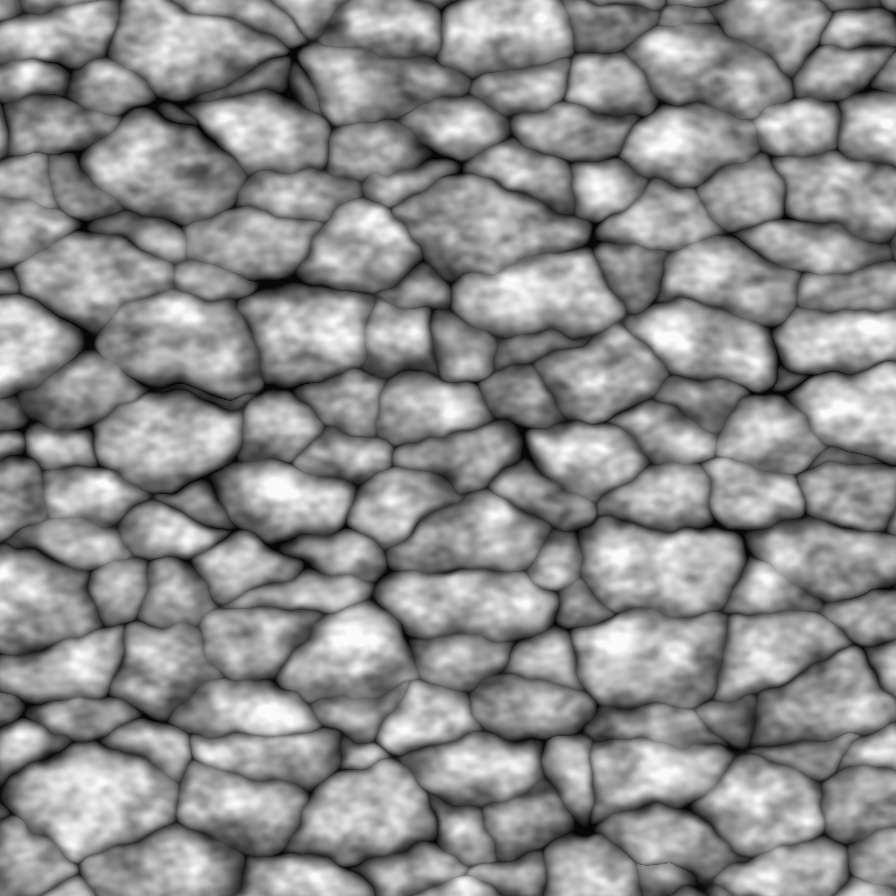
Reproduce this texture procedurally as a WebGL 2 fragment shader.

```glsl
#version 300 es
precision highp float;
// Dry stone wall in grey: rough courses of flat rounded stones with uneven joints.
// Stones are cells of a weighted Voronoi diagram on a staggered grid; a smooth
// minimum over the cell edges rounds them, gradient noise roughens the faces.

uniform vec2 u_resolution;
out vec4 fragColor;

const vec2 GRID = vec2(8.5, 17.0);          // stones across and up
const vec2 STRETCH = vec2(1.2, 1.0);        // cell shape in Voronoi space
const vec2 SCALE = GRID * STRETCH;          // canvas to Voronoi space

vec2 hash2(vec2 p) {
    vec3 q = fract(p.xyx * vec3(0.1031, 0.1030, 0.0973));
    q += dot(q, q.yzx + 33.33);
    return fract((q.xx + q.yz) * q.zy);
}

float gradientNoise(vec2 p) {
    vec2 i = floor(p), f = p - i;
    vec2 u = f * f * f * (f * (f * 6.0 - 15.0) + 10.0);
    vec2 e = vec2(0.0, 1.0);
    float a = dot(hash2(i) * 2.0 - 1.0, f);
    float b = dot(hash2(i + e.yx) * 2.0 - 1.0, f - e.yx);
    float c = dot(hash2(i + e.xy) * 2.0 - 1.0, f - e.xy);
    float d = dot(hash2(i + e.yy) * 2.0 - 1.0, f - e.yy);
    return mix(mix(a, b, u.x), mix(c, d, u.x), u.y);
}

vec2 wobble(vec2 p) {
    return vec2(gradientNoise(p), gradientNoise(p + 31.7));
}

float fbm(vec2 p) {
    float sum = 0.0, amp = 1.0;
    for (int i = 0; i < 3; i++) {
        sum += amp * gradientNoise(p);
        p = mat2(1.6, 1.2, -1.2, 1.6) * p + 17.3;
        amp *= 0.68;
    }
    return sum;
}

// Stone centre in Voronoi space (xy) and its size weight (z)
vec3 stoneSite(vec2 id) {
    vec2 jitter = (hash2(id + 41.0) - 0.5) * vec2(0.95, 0.65);
    vec2 stagger = vec2(0.5 * mod(id.y, 2.0), 0.0);
    float h = hash2(id + 97.0).x;
    return vec3((id + 0.5 + jitter + stagger) * STRETCH, 0.95 * h * h);
}

float power(vec2 p, vec3 site) {
    vec2 r = p - site.xy;
    return dot(r, r) - site.z;
}

void main() {
    vec2 uv = gl_FragCoord.xy / u_resolution.y;

    // Bend the courses and roughen the outlines
    vec2 bent = uv + 0.022 * wobble(uv * 5.0) + 0.017 * wobble(uv * 19.0 + 7.0);
    bent += 0.007 * wobble(uv * 42.0 + 3.0);
    vec2 p = bent * SCALE;

    // Find the stone that owns this point
    vec2 cell = floor(bent * GRID), id = cell;
    vec3 site = vec3(0.0);
    float best = 1e5;
    for (int y = -2; y <= 2; y++)
    for (int x = -2; x <= 2; x++) {
        vec2 other = cell + vec2(x, y);
        vec3 s = stoneSite(other);
        float d = power(p, s);
        if (d < best) { best = d; site = s; id = other; }
    }

    // Rounded distance to its edges, in canvas units
    float sum = 0.0;
    for (int y = -2; y <= 2; y++)
    for (int x = -2; x <= 2; x++) {
        if (x == 0 && y == 0) continue;
        vec3 s = stoneSite(id + vec2(x, y));
        float d = (power(p, s) - best) / (2.0 * length((s.xy - site.xy) * SCALE));
        sum += exp(-180.0 * d);
    }
    float edge = -log(sum + 1e-9) / 180.0;
    float corner = 1.0 - smoothstep(-0.006, 0.001, edge);
    edge = 0.5 * (edge + sqrt(edge * edge + 2.2e-5));
    float inner = 1.0 - exp(-edge / 0.006);

    // Face: own tone and light, mostly from above, then blotches and grain
    vec2 rnd = hash2(id + 11.0);
    vec2 local = (p - site.xy) / SCALE;
    vec2 light = vec2((rnd.y - 0.5) * 2.6, 1.6 + rnd.x);
    float own = 0.17 * (rnd.x - 0.5) + clamp(dot(local, light), -0.14, 0.14);
    float face = 0.74 + own * inner + 0.46 * fbm(uv * vec2(17.0, 23.0));

    // Joints run from tight and pale to open and black
    float depth = 0.84 + 0.7 * gradientNoise(uv * 11.0 + 71.0);
    depth += 0.5 * gradientNoise(uv * 27.0 + 13.0) + 0.3 * corner;
    float width = 0.0075 + 0.005 * gradientNoise(uv * 14.0 + 37.0);
    float joint = clamp(depth, 0.2, 1.25) * exp(-edge / width);
    float grey = mix(face, 0.02, min(joint, 1.0));
    fragColor = vec4(vec3(clamp(grey, 0.03, 0.98)), 1.0);
}
```
